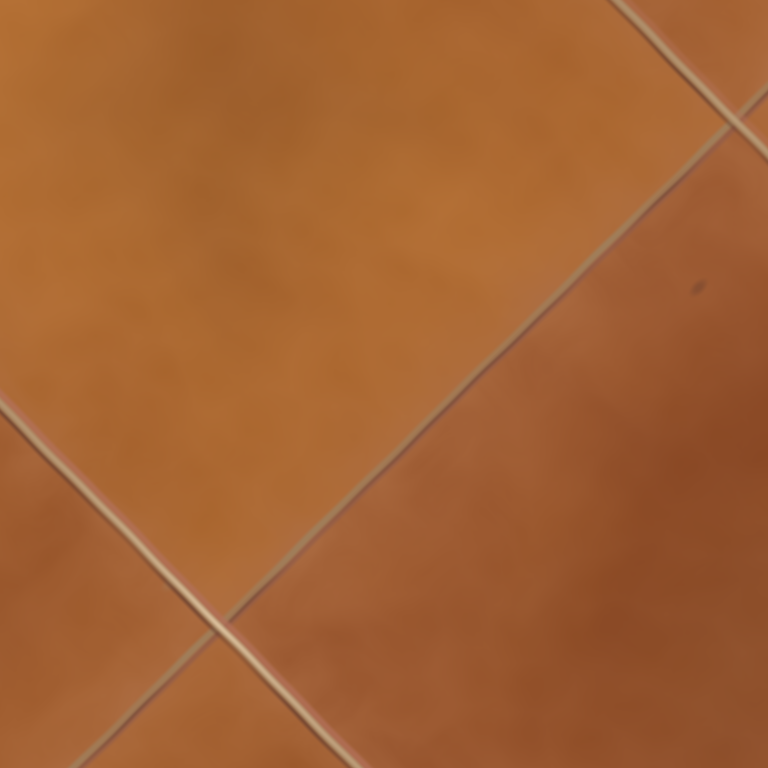
Give the GLSL for this texture, as a WebGL 2 fragment shader.

```glsl
#version 300 es
precision highp float;

uniform vec2 u_resolution;
out vec4 fragColor;

// Layout, in canvas heights
const vec2 CROSSING = vec2(0.284, 0.185);
const vec2 AXIS = vec2(0.7140, 0.7002);
const float PITCH = 0.941;
const float RISING_HALF = 0.0044;
const float FALLING_HALF = 0.0050;
const float SOFTNESS = 0.0027;
const float WOBBLE = 0.0005;

// Wear
const vec2 TONE_STEP = vec2(0.5, 0.15);
const float CLOUD_DEPTH = 0.040;
const float MOTTLE_DEPTH = 0.020;
const float GRAIN_DEPTH = 0.006;
const float HEART_DEPTH = 0.07;
const float DUST_REACH = 0.06;
const float SPECK_GRID = 7.0;
const float SPECK_CHANCE = 0.08;

// Colours
const vec3 OCHRE = vec3(0.685, 0.418, 0.195);
const vec3 RUSSET = vec3(0.592, 0.330, 0.185);
const vec3 SCORCH = vec3(0.515, 0.260, 0.130);
const vec3 DUST = vec3(0.675, 0.425, 0.260);
const vec3 GROUT = vec3(0.625, 0.495, 0.355);
const vec3 GLINT = vec3(0.850, 0.740, 0.600);
const vec3 ROSE = vec3(0.700, 0.440, 0.350);
const vec3 FRINGE = vec3(0.570, 0.360, 0.285);
const vec3 SHADOW = vec3(0.400, 0.240, 0.180);

vec2 hash2(vec2 c) {
    vec2 h = vec2(dot(c, vec2(127.1, 311.7)), dot(c, vec2(269.5, 183.3)));
    return fract(sin(h) * 43758.5);
}

// Distance to the nearest scattered point, 0 at the point
float cellular(vec2 p) {
    vec2 base = floor(p);
    float nearest = 2.0;
    for (int y = -1; y <= 1; y++)
        for (int x = -1; x <= 1; x++) {
            vec2 c = base + vec2(x, y);
            nearest = min(nearest, distance(p, c + hash2(c)));
        }
    return nearest;
}

// Layered, warped sines, about -1 to 1
float clouds(vec2 p) {
    float sum = 0.0, weight = 0.5;
    for (int i = 0; i < 4; i++) {
        p += 0.6 * sin(p.yx * 1.3 + float(i));
        sum += weight * sin(p.x) * cos(p.y);
        p = mat2(1.5, 1.1, -1.1, 1.5) * p;
        weight *= 0.55;
    }
    return sum;
}

// Narrow stripe centred on zero
float stripe(float s, float halfWidth) {
    float soft = SOFTNESS + 0.5 / u_resolution.y;
    return 1.0 - smoothstep(halfWidth - soft, halfWidth + soft, abs(s));
}

// Uneven wear along a joint, 0 to 1
float wear(float t) {
    return 0.5 + 0.5 * sin(t * 17.0 + 2.0 * sin(t * 7.0));
}

vec3 tileColor(vec2 p, vec2 q, float edge) {
    float tone = fract(dot(floor(q), TONE_STEP) + 0.001);
    vec3 color = mix(OCHRE, RUSSET, tone);

    // Darker heart, and a scorched band through the redder tiles
    color *= 1.0 - HEART_DEPTH * smoothstep(0.12, 0.45, edge);
    float band = (fract(q.y) - 0.64 + 0.05 * sin(q.x * 8.0)) / 0.14;
    float along = smoothstep(0.02, 0.4, fract(q.x));
    color = mix(color, SCORCH, 0.8 * tone * along * exp(-band * band));

    // Broad clouds, mottling and grain
    float cloud = clouds(p * 4.6 + 1.7);
    float grain = clouds(p * 30.0);
    float mottle = cellular(p * 13.0 + cloud) - 0.45;
    color += CLOUD_DEPTH * cloud * vec3(1.0, 0.9, 0.4);
    color += MOTTLE_DEPTH * mottle * vec3(0.8, 0.9, 1.0);
    color += GRAIN_DEPTH * grain;

    // Smudged dust along the edges
    float dust = exp(-edge / DUST_REACH) * (0.65 + 0.5 * cloud + 0.35 * grain);
    return mix(color, DUST, clamp(dust, 0.0, 1.0));
}

// Sparse marks: dark in the body, pale beside the joints
vec3 addSpecks(vec3 color, vec2 p, float edge) {
    vec2 cell = floor(p * SPECK_GRID);
    vec2 pick = hash2(cell + 7.0);
    vec2 d = fract(p * SPECK_GRID) - mix(vec2(0.3), vec2(0.7), hash2(cell));
    d = vec2(d.x + d.y, 1.8 * (d.y - d.x)) * 0.7;
    float mark = smoothstep(0.13, 0.02, length(d)) * step(pick.x, SPECK_CHANCE);
    vec3 tint = mix(GROUT, SHADOW, smoothstep(0.03, 0.08, edge));
    return mix(color, tint, 0.4 * mark);
}

void main() {
    vec2 p = gl_FragCoord.xy / u_resolution.y;
    vec2 rel = p - CROSSING;
    vec2 q = vec2(dot(rel, AXIS), dot(rel, vec2(-AXIS.y, AXIS.x))) / PITCH;
    vec2 line = round(q);
    vec2 s = (q - line) * PITCH;
    s += WOBBLE * (sin(q.yx * 23.0) + 0.6 * sin(q.yx * 57.0 + 1.0));
    float edge = min(abs(s.x), abs(s.y));
    vec3 color = addSpecks(tileColor(p, q, edge), p, edge);

    // Rising joints: muted grout, broken shade on the lower edge
    float worn = wear(q.x);
    color = mix(color, FRINGE, 0.7 * stripe(s.y + 0.0075, 0.0040));
    color = mix(color, SHADOW, 0.6 * worn * stripe(s.y + 0.0050, 0.0024));
    color = mix(color, GROUT, (0.95 - 0.25 * worn) * stripe(s.y, RISING_HALF));

    // Falling joints: shaded below, thin lit crest, rosy upper edge
    float lit = 1.0 - fract(0.6 * line.x);
    float shine = lit * exp(-3.0 * abs(q.y - line.y));
    float worn2 = wear(q.y + line.x);
    color = mix(color, ROSE, (0.15 + 0.6 * lit) * stripe(s.x - 0.0085, 0.0050));
    color = mix(color, SHADOW, (0.35 + 0.4 * worn2) * stripe(s.x + 0.0068, 0.0030));
    color = mix(color, GROUT, 0.92 * stripe(s.x, FALLING_HALF));
    color = mix(color, GLINT, (0.05 + 0.95 * shine) * stripe(s.x - 0.001, 0.0034));

    fragColor = vec4(clamp(color, 0.0, 1.0), 1.0);
}
```
